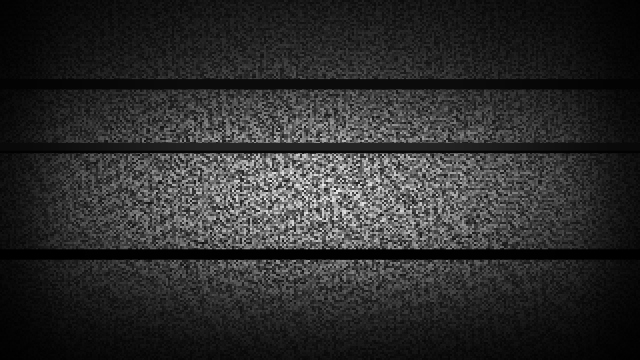
This texture is drawn by a Shadertoy shader. Its source:

```glsl
// Monochrome screen static, crossed by three dark horizontal tracking bars.
// Blocky sine-hash grain is scaled by an off-centre Gaussian glow, then
// the bars are laid over it as antialiased bands that fade at the sides.

#define GRID vec2(320.0, 180.0)       // grain cells across the canvas
#define GLOW_CENTER vec2(0.5, 0.47)
#define GLOW_SPREAD vec2(0.41, 0.31)
#define GLOW_LEVEL 0.53
#define TOP_HAZE 0.06
#define GRAIN_CONTRAST 1.6
#define BAR_HEIGHT 0.029
#define BAR_UPPER vec2(0.766, 0.045)  // centre height, brightness
#define BAR_MIDDLE vec2(0.589, 0.140)
#define BAR_LOWER vec2(0.293, 0.004)
#define LIP_HEIGHT 0.007

float hash(vec2 p) {
    return fract(sin(dot(p, vec2(127.1, 311.7))) * 43758.5453);
}

// Square cells whose borders blend over about one pixel.
float blockNoise(vec2 p, vec2 pixel) {
    p -= 0.5;
    vec2 cell = floor(p);
    vec2 blend = clamp((fract(p) - 0.5) / min(pixel, vec2(1.0)) + 0.5, 0.0, 1.0);
    float low = mix(hash(cell), hash(cell + vec2(1.0, 0.0)), blend.x);
    float high = mix(hash(cell + vec2(0.0, 1.0)), hash(cell + 1.0), blend.x);
    return mix(low, high, blend.y);
}

float grain(vec2 uv) {
    vec2 pixel = GRID / iResolution.xy;
    float fine = blockNoise(uv * GRID, pixel);
    vec2 streakScale = vec2(0.5, 1.0);
    float streak = blockNoise(uv * GRID * streakScale + 37.0, pixel * streakScale);
    return mix(fine, streak, 0.15) - 0.5;
}

float glow(vec2 uv) {
    vec2 d = (uv - GLOW_CENTER) / GLOW_SPREAD;
    float side = smoothstep(0.0, 0.12, 0.5 - abs(uv.x - 0.5));
    float haze = TOP_HAZE * smoothstep(0.65, 0.95, uv.y) * exp(-d.x * d.x);
    return (GLOW_LEVEL * exp(-dot(d, d)) + haze) * mix(0.45, 1.0, side);
}

// Coverage of a horizontal band.
float band(float y, float center, float height) {
    float edge = 0.75 / iResolution.y;
    return 1.0 - smoothstep(-edge, edge, abs(y - center) - 0.5 * height);
}

float overlayBar(float shade, vec2 uv, vec2 bar, float sideFade) {
    return mix(shade, bar.y * sideFade, band(uv.y, bar.x, BAR_HEIGHT));
}

void mainImage(out vec4 fragColor, in vec2 fragCoord) {
    vec2 uv = fragCoord / iResolution.xy;

    // Static, with softer grain where the screen is dim
    float level = glow(uv);
    float contrast = GRAIN_CONTRAST * mix(0.65, 1.0, smoothstep(0.08, 0.35, level));
    float shade = level * (1.0 + contrast * grain(uv));

    // Tracking bars
    float sideFade = mix(0.25, 1.0, smoothstep(0.0, 0.35, 0.5 - abs(uv.x - 0.5)));
    shade = overlayBar(shade, uv, BAR_UPPER, sideFade);
    shade = overlayBar(shade, uv, BAR_MIDDLE, sideFade);
    shade = overlayBar(shade, uv, BAR_LOWER, sideFade);

    // Dark lip beneath the middle bar
    float lipCenter = BAR_MIDDLE.x - 0.5 * (BAR_HEIGHT - LIP_HEIGHT);
    shade = mix(shade, 0.03 * sideFade, band(uv.y, lipCenter, LIP_HEIGHT));

    fragColor = vec4(vec3(clamp(shade, 0.0, 1.0)), 1.0);
}
```
